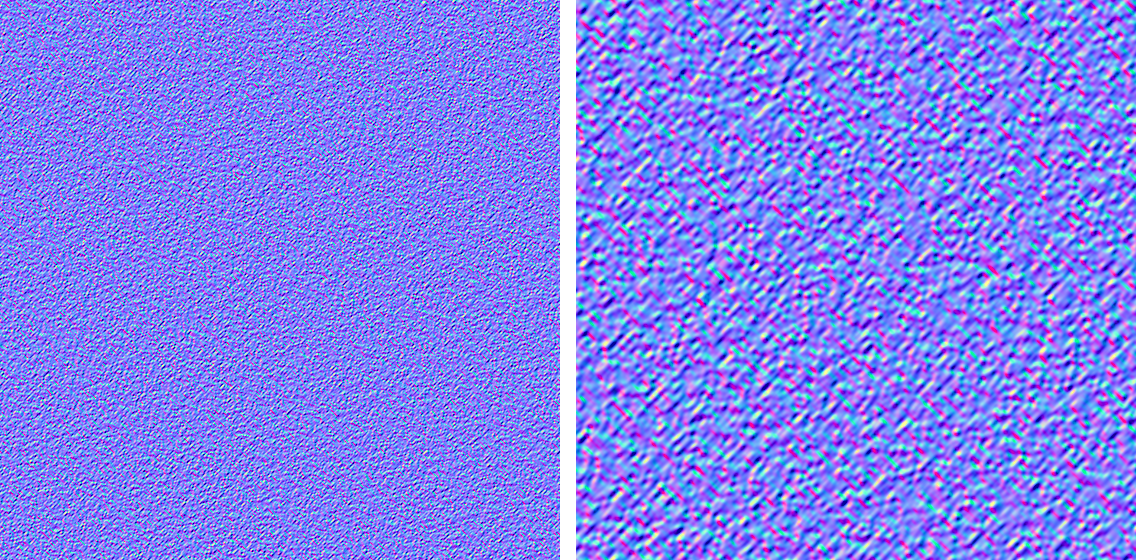
Left, the full canvas; right, a detail of the centre.
Give the GLSL for this texture map, as a three.js fragment shader.

```glsl
varying vec2 vUv;

float hash(vec2 cell) {
  return fract(sin(dot(cell, vec2(12.9898, 78.233))) * 43758.5453);
}

float valueNoise(vec2 p) {
  vec2 cell = floor(p);
  vec2 f = fract(p);
  f = f * f * (3.0 - 2.0 * f);
  return mix(
    mix(hash(cell), hash(cell + vec2(1.0, 0.0)), f.x),
    mix(hash(cell + vec2(0.0, 1.0)), hash(cell + vec2(1.0, 1.0)), f.x),
    f.y);
}

// Short ridges along the rising diagonal, crossed by stubbier falling ones
float grainHeight(vec2 p) {
  vec2 diagonal = vec2(p.x + p.y, p.y - p.x) * 0.7071;
  float rising = valueNoise(diagonal / vec2(2.6, 1.4));
  float falling = valueNoise(diagonal / vec2(1.4, 2.0) + 471.3);
  return 0.9 * rising + 1.1 * falling;
}

void main() {
  // Central differences on a canvas 512 units wide
  vec2 p = vUv * 512.0;
  vec2 e = vec2(0.6, 0.0);
  vec2 slope = vec2(
    grainHeight(p + e.xy) - grainHeight(p - e.xy),
    grainHeight(p + e.yx) - grainHeight(p - e.yx));

  // Tilt with green pointing down, a little steeper on the ridge flanks
  vec2 tilt = slope * vec2(-1.25, 1.32);
  tilt = clamp(tilt * (0.95 + 0.25 * abs(tilt)), -1.0, 1.0);

  // Blue falls off only on the steepest flanks
  float steepness = dot(tilt, tilt);
  float blue = 0.99 - 0.07 * steepness - 0.07 * pow(steepness, 3.0);

  gl_FragColor = vec4(0.5 + 0.5 * tilt, max(blue, 0.6), 1.0);
}
```
